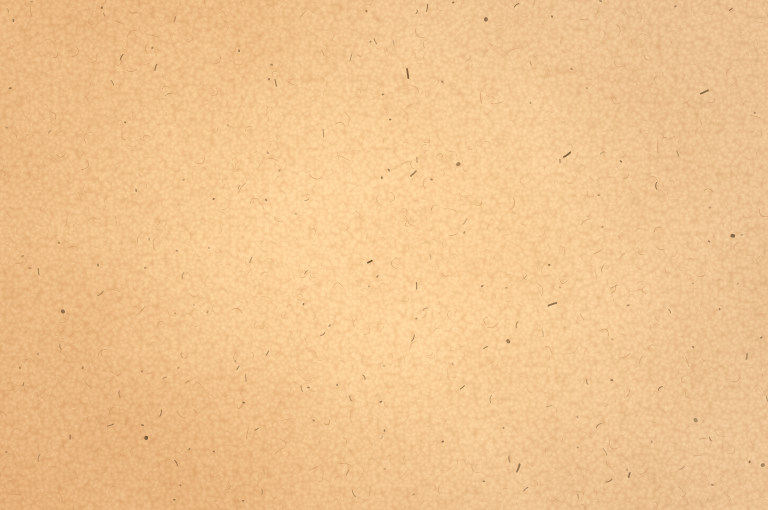
Reproduce this texture procedurally as a WebGL 2 fragment shader.

```glsl
#version 300 es
precision highp float;
// Warm recycled paperboard with fine grain, curled fibres and dark flecks.
uniform vec2 u_resolution;
out vec4 fragColor;

vec4 hash4(vec2 cell, float seed) {
    vec4 h = fract(vec4(cell.xyx, cell.y + seed) * vec4(0.1031, 0.1030, 0.0973, 0.1099) + seed * 0.137);
    h += dot(h, h.wzxy + 33.33);
    return fract((h.xxyz + h.yzzw) * h.zywx);
}

// Distance to the nearest scattered point, in cell units.
float cellular(vec2 p, float seed) {
    vec2 cell = floor(p);
    float nearest = 2.0;
    for (int y = -1; y <= 1; y++)
    for (int x = -1; x <= 1; x++) {
        vec2 id = cell + vec2(x, y);
        nearest = min(nearest, length(id + hash4(id, seed).xy - p));
    }
    return nearest;
}

// Layered, rotated sines for soft uneven tone, about -1 to 1.
float clouds(vec2 p) {
    float sum = 0.0, gain = 0.5;
    for (int i = 0; i < 5; i++) {
        sum += gain * sin(p.x + 1.3 * sin(p.y * 0.8 + float(i))) * sin(p.y + 1.1 * sin(p.x * 0.7));
        p = mat2(1.5, 1.15, -1.15, 1.5) * p + 2.7;
        gain *= 0.68;
    }
    return sum;
}

// Scattered bent strokes; size = half length and half width in canvas heights.
// aim = mean angle and spread of angles.
float fibres(vec2 p, float cells, float density, vec2 size, vec2 aim, float bend, float seed) {
    float pixel = 1.0 / u_resolution.y;
    vec2 home = floor(p * cells);
    float cover = 0.0;
    for (int y = -1; y <= 1; y++)
    for (int x = -1; x <= 1; x++) {
        vec2 id = home + vec2(x, y);
        vec4 place = hash4(id, seed);
        vec4 form = hash4(id, seed + 19.0);
        if (place.z > density) continue;
        float angle = aim.x + aim.y * (form.x - 0.5);
        vec2 axis = vec2(cos(angle), sin(angle));
        vec2 d = p - (id + place.xy) / cells;
        vec2 q = vec2(dot(d, axis), dot(d, vec2(-axis.y, axis.x)));
        float halfLength = size.x * mix(0.45, 1.1, form.y);
        float t = q.x / halfLength;
        q.y += bend * (form.z - 0.5) * halfLength * t * t;
        float away = length(vec2(max(abs(q.x) - halfLength, 0.0), q.y));
        float ink = clamp((size.y - away) / pixel + 0.5, 0.0, 1.0);
        cover = max(cover, ink * mix(0.4, 1.0, form.w));
    }
    return cover;
}

// Pale centre falling off to a tan left, a greyer right and a warm lower corner.
vec3 boardTone(vec2 uv) {
    vec3 rim = mix(vec3(0.915, 0.715, 0.500), vec3(0.915, 0.745, 0.555), smoothstep(0.25, 0.75, uv.x));
    float edge = smoothstep(0.15, 1.0, length((uv - vec2(0.49, 0.48)) * vec2(1.75, 1.35)));
    vec3 tone = mix(vec3(0.978, 0.808, 0.588), rim, edge);
    float corner = 1.0 - smoothstep(0.05, 0.6, length(uv * vec2(0.85, 1.0)));
    return mix(tone, vec3(0.885, 0.665, 0.450), 0.65 * corner);
}

void main() {
    const vec2 ANY = vec2(0.0, 6.283);
    const vec2 STEEP = vec2(1.2, 1.9);
    const vec3 PALE = vec3(1.0, 0.90, 0.73);
    const vec3 BROWN = vec3(0.72, 0.49, 0.29);
    const vec3 DARK = vec3(0.30, 0.20, 0.10);
    vec2 uv = gl_FragCoord.xy / u_resolution;
    vec2 p = gl_FragCoord.xy / u_resolution.y;

    // Broad mottling and fine pulp grain
    vec3 color = boardTone(uv);
    float grain = 0.5 - cellular(p * 120.0, 3.0) + 0.6 * (0.5 - cellular(p * 58.0, 7.0));
    float mottle = clouds(p * 9.0);
    color += vec3(0.055, 0.080, 0.085) * grain + vec3(0.010, 0.016, 0.018) * mottle;

    // Pulp fibres, pale and brown
    float pale = fibres(p, 46.0, 0.45, vec2(0.0080, 0.0008), ANY, 1.4, 11.0);
    float fine = fibres(p, 52.0, 0.45, vec2(0.0060, 0.0008), ANY, 1.6, 23.0);
    float curled = fibres(p, 25.0, 0.32, vec2(0.0110, 0.0008), ANY, 1.8, 37.0);
    color = mix(color, PALE, 0.30 * pale);
    color = mix(color, BROWN, 0.26 * fine);
    color = mix(color, BROWN, 0.48 * curled);

    // Dark slivers, specks and a few bold flecks
    float slivers = fibres(p, 17.0, 0.20, vec2(0.0065, 0.0010), STEEP, 0.6, 41.0);
    float specks = fibres(p, 20.0, 0.16, vec2(0.0012, 0.0016), ANY, 0.0, 53.0);
    float flecks = fibres(p, 6.0, 0.17, vec2(0.0085, 0.0017), STEEP, 0.3, 67.0);
    float dots = fibres(p, 5.0, 0.14, vec2(0.0010, 0.0035), ANY, 0.0, 71.0);
    color = mix(color, DARK, 0.55 * max(slivers, specks));
    color = mix(color, DARK, 0.85 * max(flecks, dots));

    fragColor = vec4(clamp(color, 0.0, 1.0), 1.0);
}
```
